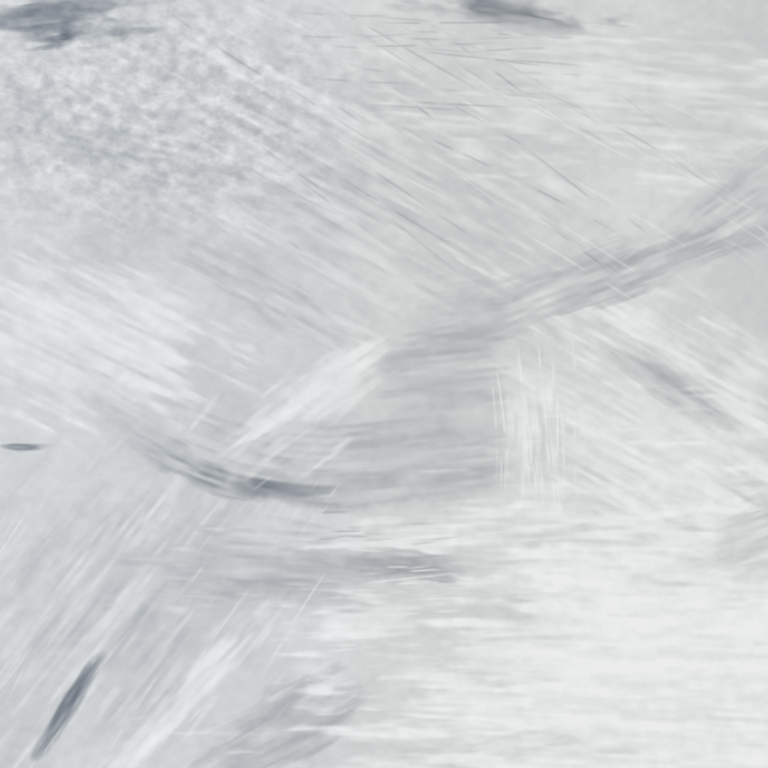
Give the GLSL for this texture, as a Shadertoy shader.

```glsl
// Pale abstract painting: dry-brushed white and grey strokes with fine scratches.

const float BASE_TONE = 0.805;
const float WHITE = 0.9;
const float PALE = 0.872;
const float GREY = 0.745;
const float SLATE = 0.5;
const float COVER = 0.87;
const float RAGGEDNESS = 1.9;
const float EDGE_SOFTNESS = 0.6;
const float SCRATCH_WIDTH = 0.003;
const int SCRATCH_COUNT = 26;
const vec2 COARSE_BRISTLE = vec2(8, 75);
const vec2 FINE_BRISTLE = vec2(26, 180);

vec2 p;      // canvas position
float tone;  // paint brightness so far

float hash(vec2 v) {
    vec3 h = fract(v.xyx * 0.1031);
    h += dot(h, h.yzx + 33.33);
    return fract((h.x + h.y) * h.z);
}

float noise(vec2 v) {
    vec2 cell = floor(v), f = fract(v), e = vec2(0, 1);
    f = f * f * (3.0 - 2.0 * f);
    return mix(mix(hash(cell), hash(cell + e.yx), f.x),
               mix(hash(cell + e.xy), hash(cell + e.yy), f.x), f.y);
}

float fbm(vec2 v) {
    float sum = 0.0, weight = 0.53;
    for (int i = 0; i < 4; i++) {
        sum += weight * noise(v);
        v = mat2(1.6, 1.2, -1.2, 1.6) * v + 7.3;
        weight *= 0.5;
    }
    return sum;
}

vec2 turn(vec2 v, float angle) {
    float c = cos(angle), s = sin(angle);
    return vec2(c * v.x + s * v.y, c * v.y - s * v.x);
}

// Streaks that run along x
float bristles(vec2 q) {
    return 0.5 * noise(q * COARSE_BRISTLE) + 0.5 * noise(q * FINE_BRISTLE);
}

// Lays one ragged elliptical brush mark; dark paint is streakier
void stroke(float x, float y, float w, float h, float angle, float shade) {
    vec2 centre = vec2(x, y), q = turn(p - centre, angle);
    float hair = bristles(q + centre * 17.0);
    float rag = 0.45 * hair + 0.55 * fbm(q * vec2(16, 40) + centre * 31.0);
    float inside = 1.0 - length(q / vec2(w, h)) + RAGGEDNESS * (rag - 0.5);
    float mask = COVER * smoothstep(0.0, EDGE_SOFTNESS, inside);
    tone = mix(tone, shade + (0.99 - shade) * (hair - 0.5), mask);
}

// Coverage of thin broken lines scattered around a centre
float scratches(float x, float y, float w, float h, float angle, float reach) {
    float ink = 0.0, width = max(SCRATCH_WIDTH, 1.0 / iResolution.y);
    for (int i = 1; i <= SCRATCH_COUNT; i++) {
        vec2 id = vec2(i, floor(x * 100.0));
        vec2 jitter = vec2(hash(id), hash(id + 40.0)) * 2.0 - 1.0;
        float pick = hash(id + 80.0), extent = reach * (0.3 + 0.7 * pick);
        vec2 q = turn(p - vec2(x, y) - vec2(w, h) * jitter, angle + 0.22 * (pick - 0.5));
        float taper = 1.0 - smoothstep(0.3 * extent, extent, abs(q.x));
        float line = 1.0 - smoothstep(0.0, width, abs(q.y + 0.5 * q.x * q.x * jitter.x));
        float broken = smoothstep(0.2, 0.65, noise(vec2(q.x * 38.0, id.x * 5.0)));
        ink = max(ink, taper * line * broken * (0.4 + 0.6 * hash(id + 120.0)));
    }
    return ink;
}

// Broad curved grey sweep, darkest along its lower left edge
void sweep() {
    float bend = p.x - 0.43, left = min(bend, 0.0);
    float rise = p.y - 0.337 - 1.1 * left * left - 0.1 * max(bend, 0.0);
    float hair = bristles(vec2(p.x, rise) + 3.0);
    float wobble = 0.05 * (hair - 0.5) + 0.12 * (fbm(p * 17.0) - 0.5);
    float top = 0.07 + 0.19 * smoothstep(0.38, 0.64, p.x);
    float mask = smoothstep(-0.006, 0.012, rise + 0.3 * wobble)
               * (1.0 - smoothstep(-0.04, 0.05, rise - top + wobble))
               * smoothstep(0.1, 0.26, p.x + 3.0 * wobble)
               * (1.0 - smoothstep(0.63, 0.67, p.x + 0.4 * wobble));
    float core = smoothstep(0.14, 0.27, p.x) * (1.0 - smoothstep(0.3, 0.5, p.x))
               * (1.0 - smoothstep(0.0, 0.08, rise + wobble));
    float shade = GREY - 0.2 * core + (0.15 + 0.3 * core) * (hair - 0.5);
    tone = mix(tone, shade, mask * 0.95);
}

void mainImage(out vec4 fragColor, in vec2 fragCoord) {
    p = fragCoord / iResolution.xy;
    tone = BASE_TONE + 0.1 * (fbm(p * 6.0) - 0.5);

    // Upper half: slanting washes and dark top corners
    stroke(0.45, 0.75, 0.48, 0.22, -0.5, 0.795);
    stroke(0.82, 0.86, 0.36, 0.12, -0.08, 0.835);
    stroke(0.15, 0.81, 0.25, 0.07, -0.25, 0.755);
    stroke(0.34, 0.62, 0.22, 0.045, -0.5, 0.76);
    stroke(0.07, 0.975, 0.15, 0.04, 0.1, SLATE);
    stroke(0.66, 0.985, 0.16, 0.025, -0.12, 0.57);
    stroke(0.12, 0.56, 0.2, 0.13, -0.45, PALE);

    // Right side: rising grey band over pale paint
    stroke(0.86, 0.45, 0.24, 0.18, -0.5, PALE);
    stroke(0.8, 0.645, 0.34, 0.045, 0.36, 0.715);
    stroke(0.95, 0.75, 0.15, 0.04, 0.6, 0.765);
    stroke(0.85, 0.51, 0.12, 0.03, -0.55, 0.72);

    // Lower left: cool, steep brushwork
    stroke(0.17, 0.22, 0.28, 0.22, 0.9, 0.785);
    stroke(0.37, 0.26, 0.22, 0.07, -0.05, 0.735);
    stroke(0.37, 0.04, 0.14, 0.07, 0.5, 0.705);
    stroke(0.2, 0.05, 0.19, 0.03, 0.8, PALE);
    stroke(0.085, 0.08, 0.09, 0.014, 1.0, SLATE);
    stroke(0.03, 0.418, 0.05, 0.009, -0.05, 0.57);

    // Centre sweep, then the white field and its ragged edge
    sweep();
    stroke(0.4, 0.475, 0.13, 0.06, 0.6, PALE);
    stroke(0.7, 0.42, 0.11, 0.05, 1.6, 0.85);
    stroke(0.88, 0.09, 0.48, 0.32, 0.04, WHITE);
    stroke(0.9, 0.1, 0.46, 0.25, -0.05, WHITE);
    stroke(1.0, 0.3, 0.1, 0.06, 0.3, 0.79);
    stroke(0.53, 0.3, 0.13, 0.03, 0.06, PALE);
    stroke(0.52, 0.26, 0.12, 0.025, -0.08, 0.65);
    stroke(0.48, 0.19, 0.09, 0.025, 0.08, PALE);

    // Scattered scratches, dark then pale
    float dark = scratches(0.55, 0.8, 0.28, 0.13, -0.57, 0.2);
    dark = max(dark, scratches(0.6, 0.92, 0.15, 0.06, -0.04, 0.14));
    dark = max(dark, scratches(0.51, 0.28, 0.09, 0.06, 0.05, 0.05));
    float pale = scratches(0.7, 0.43, 0.055, 0.06, 1.62, 0.11);
    pale = max(pale, 0.6 * scratches(0.2, 0.18, 0.22, 0.17, 0.95, 0.12));
    pale = max(pale, 0.8 * scratches(0.49, 0.23, 0.08, 0.08, 0.03, 0.09));
    pale = max(pale, 0.5 * scratches(0.72, 0.75, 0.3, 0.13, -0.55, 0.2));
    tone = mix(tone - 0.09 * dark, 0.91, 0.85 * pale);

    // Crusty flecks in the upper left and a faint overall grain
    float crust = 1.0 - smoothstep(0.1, 0.4, length((p - vec2(0.17, 0.86)) * vec2(1, 1.7)));
    tone += (0.05 + 0.17 * crust) * (fbm(p * vec2(80, 100)) - 0.5);

    // Shadows and the left side lean towards blue
    float cool = max(0.8 - tone, 0.0) * 0.15 + 0.014 * (1.0 - smoothstep(0.1, 0.6, p.x));
    vec3 colour = tone + vec3(0, 0.007, 0.008) + cool * vec3(0, 0.4, 1);
    fragColor = vec4(clamp(colour, 0.0, 0.925), 1.0);
}
```
